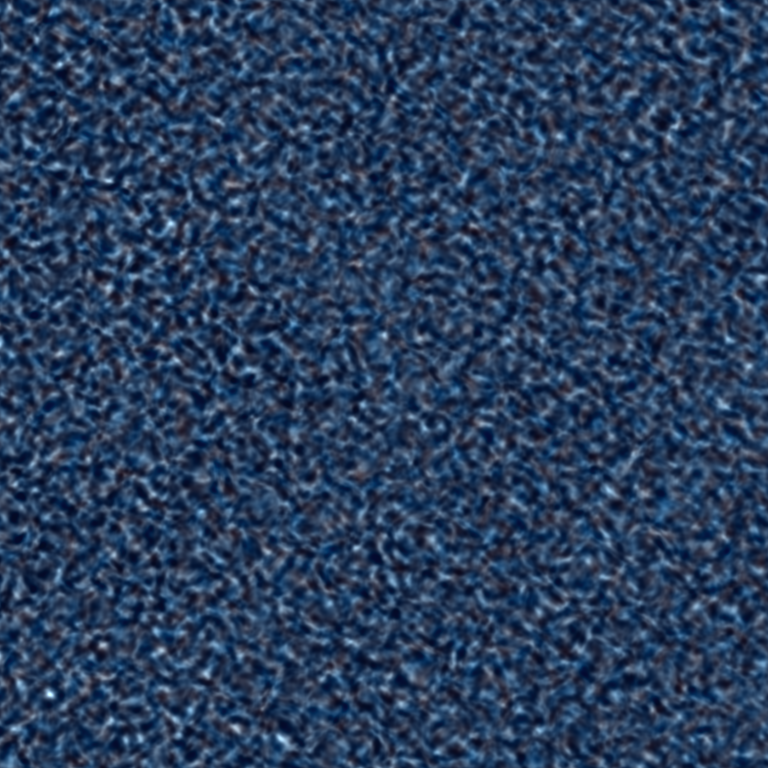
This texture is drawn by a three.js fragment shader. Its source:

```glsl
varying vec2 vUv;

// Random vector with components from -1 to 1
vec2 hashGradient(vec2 cell) {
  vec3 p = fract(cell.xyx * vec3(0.1031, 0.1030, 0.0973));
  p += dot(p, p.yzx + 33.33);
  return 2.0 * fract((p.xx + p.yz) * p.zy) - 1.0;
}

float gradientNoise(vec2 p) {
  vec2 cell = floor(p);
  vec2 f = fract(p);
  vec2 blend = f * f * f * (f * (f * 6.0 - 15.0) + 10.0);
  float lowerLeft = dot(hashGradient(cell), f);
  float lowerRight = dot(hashGradient(cell + vec2(1.0, 0.0)), f - vec2(1.0, 0.0));
  float upperLeft = dot(hashGradient(cell + vec2(0.0, 1.0)), f - vec2(0.0, 1.0));
  float upperRight = dot(hashGradient(cell + 1.0), f - 1.0);
  return mix(mix(lowerLeft, lowerRight, blend.x),
             mix(upperLeft, upperRight, blend.x), blend.y);
}

// Noise stretched into short strokes along the given angle
float strokes(vec2 p, float angle, vec2 frequency) {
  vec2 along = vec2(cos(angle), sin(angle));
  vec2 across = vec2(-along.y, along.x);
  return gradientNoise(vec2(dot(p, along), dot(p, across)) * frequency + 200.0);
}

void main() {
  // Uneven yarn bends the strokes
  vec2 bend = vec2(gradientNoise(vUv * 24.0 + 50.0), gradientNoise(vUv * 24.0 + 90.0));
  vec2 p = vUv + 0.008 * bend;

  // Twill strokes, crossing strokes and fine fibres
  float twill = strokes(p, -0.62, vec2(54.0, 84.0));
  float crossing = strokes(p + 3.7, 0.75, vec2(60.0, 88.0));
  float fibres = gradientNoise(p * 135.0 + 300.0);
  float grain = mix(0.75, 0.95, vUv.x) * twill
              + mix(0.75, 0.5, vUv.x) * crossing + 0.28 * fibres;

  // Contrast fades to the right; bright tips are stretched
  float tone = grain * mix(1.65, 1.4, vUv.x);
  tone += 0.45 * tone * tone - 0.03;
  tone += 0.12 * gradientNoise(vUv * 5.0 + 20.0) + 0.37;

  // Indigo ramp with greyer and bluer threads
  vec3 indigo = mix(vec3(0.04, 0.11, 0.23), vec3(0.35, 0.46, 0.58), tone);
  float dye = gradientNoise(p * 48.0 + 400.0);
  vec3 color = indigo + dye * vec3(-0.16, 0.02, 0.13);
  gl_FragColor = vec4(clamp(color, vec3(0.01, 0.04, 0.11), vec3(1.0)), 1.0);
}
```
